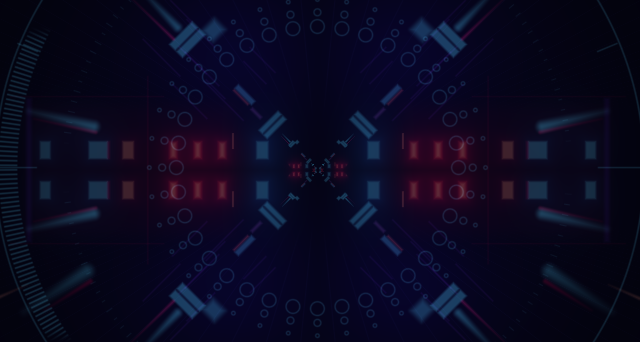
Give the GLSL for this background, as a Shadertoy shader.

```glsl
// A dim neon tunnel mirrored in four quadrants, with a thin instrument dial over it.
// Lit windows and diagonal plates form one quadrant, and the quadrant is repeated
// at a fifth of its size toward the vanishing point; the dial uses polar repeats.

const vec3 TEAL = vec3(.08, .225, .25);
const vec3 BLUE = vec3(.005, .045, .085);
const vec3 EMBER = vec3(.26, .15, .1);
const vec3 CRIMSON = vec3(.1, 0, .025);

float hash(float n) { return fract(sin(n * 127.1) * 43758.5453); }

float box(vec2 p, vec2 size) {
    vec2 d = abs(p) - size;
    return length(max(d, 0.)) + min(max(d.x, d.y), 0.);
}

float fill(float d, float soft) { return 1. - smoothstep(-soft, soft, d); }

float slab(vec2 p, vec2 mid, vec2 size, float soft) { return fill(box(p - mid, size), soft); }

float blob(vec2 p, vec2 mid, vec2 size) { p = (p - mid) / size; return exp(-dot(p, p)); }

// Beam from a to b, brightest at b
float beam(vec2 p, vec2 a, vec2 b, float width) {
    vec2 ab = b - a;
    float t = clamp(dot(p - a, ab) / dot(ab, ab), 0., 1.);
    return fill(length(p - a - ab * t) - width * (.4 + .6 * t), width) * (.35 + .65 * t);
}

// Lit window with a halo outside it
vec3 pane(vec2 p, float x, float halfWidth, vec3 core, vec3 halo, float soft) {
    float d = box(p - vec2(x, .117), vec2(halfWidth, .051));
    return mix(halo * exp(-max(d, 0.) * 26.), core, fill(d, soft));
}

// Windows and diagonal plates of one quadrant
vec3 quadrant(vec2 q, float px) {
    float soft = max(.01, px);
    vec3 c = pane(q, .325, .034, TEAL * .8, BLUE * .7, soft);
    for (int i = 0; i < 3; i++) {
        float x = .56 + .143 * float(i);
        c += pane(q, x, .024, vec3(.2, .03, .04), CRIMSON, soft);
        c += vec3(.06, .11, .06) * slab(q, vec2(x, .117), vec2(.012, .04), .012);
    }
    c += pane(q, 1.11, .032, EMBER * .75, CRIMSON * .5, soft);
    c += pane(q, 1.285, .055, TEAL * .75, BLUE * .5, soft);
    c += pane(q, 1.225, .008, CRIMSON, vec3(0), soft);
    c += pane(q, 1.595, .03, TEAL * .75, BLUE * .5, soft);
    c += EMBER * .8 * slab(q, vec2(.497, .17), vec2(.004, .045), px);

    // x runs along the diagonal, y across it
    vec2 g = vec2(q.x + q.y, q.y - q.x) * .7071;
    for (int i = 0; i < 2; i++) {
        c += TEAL * .9 * slab(g, vec2(.355 + .04 * float(i), 0), vec2(.015, .08), soft);
        c += TEAL * slab(g, vec2(1.05 + .06 * float(i), 0), vec2(.025, .095), soft);
    }
    c += vec3(.07, .17, .22) * slab(g, vec2(.614, .01), vec2(.07, .016), soft);
    c += vec3(.22, .08, .09) * slab(g, vec2(.62, -.017), vec2(.06, .005), soft);
    c += vec3(.1, .05, .12) * slab(g, vec2(.49, -.02), vec2(.04, .009), soft);
    c += TEAL * .85 * slab(g, vec2(1.01, .148), vec2(.045, .05), .025);
    c += TEAL * beam(g, vec2(1.48, .015), vec2(1.17, .01), .02);
    c += vec3(.2, .02, .08) * beam(g, vec2(1.48, -.06), vec2(1.14, -.055), .009);
    return c;
}

// Dial: beads, ticks, arc and small marks
float dial(vec2 h, float px) {
    float r = length(h), angle = atan(h.y, h.x), m = 0.;
    float a = angle - .174533 * round(angle / .174533);
    for (int i = 0; i < 3; i++) {
        float k = float(i), x = .825 + .087 * k - .004 * k * k;
        float d = length(r * vec2(cos(a), sin(a)) - vec2(x, 0)) - .04 * pow(.5, k);
        m += .85 * fill(abs(d) - .004, px);
    }
    float tick = abs(fract(angle * 66.845) - .5) * r / 66.845;
    float left = step(h.x, 0.) * fill(abs(h.y + .1) - .88, .05);
    m += left * fill(tick - .005, px) * fill(abs(r - 1.81) - .055, px);
    m += .8 * fill(abs(r - (h.x < 0. ? 1.885 : 1.91)) - .005, px);
    float spoke = abs(angle - .3927 * round(angle / .3927)) * r;
    float reach = abs(h.y) < .2 ? .13 : .065;
    m += .8 * step(abs(h.y - .35), .55) * fill(spoke - .004, px)
        * fill(abs(r - 1.9 + reach) - reach, px);
    float slot = angle / .042;
    vec2 mark = vec2((fract(slot) - .5) * .042 * r, r - 1.475);
    m += .5 * fill(box(mark, vec2(.002, .008 + .012 * hash(floor(slot)))), px)
        * smoothstep(.12, .2, abs(h.y));
    return m;
}

void mainImage(out vec4 fragColor, in vec2 fragCoord) {
    float px = 2. / iResolution.y, scale = 1.;
    vec2 p = (2. * fragCoord - iResolution.xy) / iResolution.y;
    vec2 s = p - vec2(-.012, .005), q = abs(s), f = vec2(q.x, s.y);

    // Air and broad glows
    vec3 col = vec3(.016, .014, .078);
    col += vec3(.012, .004, .085) * blob(q, vec2(.5, .65), vec2(.5, .45));
    col += BLUE * .8 * blob(q, vec2(.3, .1), vec2(.16, .25));
    col += vec3(.06, 0, .01) * blob(q, vec2(.7, .08), vec2(.32, .17));
    col += vec3(.08, 0, .02) * blob(q, vec2(.13, .02), vec2(.045, .05));
    col += vec3(.02, 0, .005) * slab(q, vec2(1.1, 0), vec2(.6, .38), .08);
    col += BLUE * .3 * blob(q, vec2(1.42, .2), vec2(.25, .2));

    // Ceiling and floor seams, slanted streaks, wall frames
    float seam = abs(fract(q.x / max(q.y, .01) * 5.) - .5) * q.y / 5.;
    col += vec3(.012, .012, .035) * fill(seam - .002, px) * smoothstep(.25, .6, q.y);
    vec2 g = vec2(q.x + q.y, q.y - q.x) * .7071;
    for (float k = 0.; k < 10.; k++) {
        vec2 mid = vec2(.6 + .9 * hash(k + 3.), .5 * hash(k + 17.) - .25);
        col += vec3(.04, .015, .07) * slab(g, mid, vec2(.08 + .15 * hash(k), .004), px);
    }
    col += CRIMSON * .5 * slab(q, vec2(.995, 0), vec2(.004, .55), px);
    col += vec3(.03, .01, .07) * slab(q, vec2(1.69, 0), vec2(.015, .42), .015);
    col += CRIMSON * .5 * slab(q, vec2(1.35, .43), vec2(.45, .003), px);

    // Nested quadrants, the inner ones cropped beside the windows
    for (int i = 0; i < 3; i++) {
        float crop = max((q.x - .8 * q.y) * scale - .72, max(q.x, q.y) * scale - 1.3);
        col += quadrant(q * scale, px * scale) * (i == 0 ? 1. : fill(crop, .05));
        scale *= 5.;
    }

    // Side beams, with extra ones along the floor
    col += TEAL * beam(q, vec2(1.69, .345), vec2(1.31, .255), .026);
    col += CRIMSON * 1.5 * beam(q, vec2(1.66, .3), vec2(1.3, .222), .01);
    col += TEAL * .75 * beam(f, vec2(1.72, -.83), vec2(1.35, -.59), .032);
    col += CRIMSON * 1.5 * beam(f, vec2(1.6, -.82), vec2(1.33, -.65), .012);
    col += EMBER * .7 * beam(f, vec2(1.7, -.67), vec2(1.88, -.75), .009);

    // Edge falloff and dial overlay
    col *= 1. - .3 * smoothstep(1.3, 2.1, length(p));
    col += vec3(.06, .15, .17) * dial(p - vec2(-.015, .02), px);
    fragColor = vec4(clamp(col, 0., 1.), 1);
}
```
